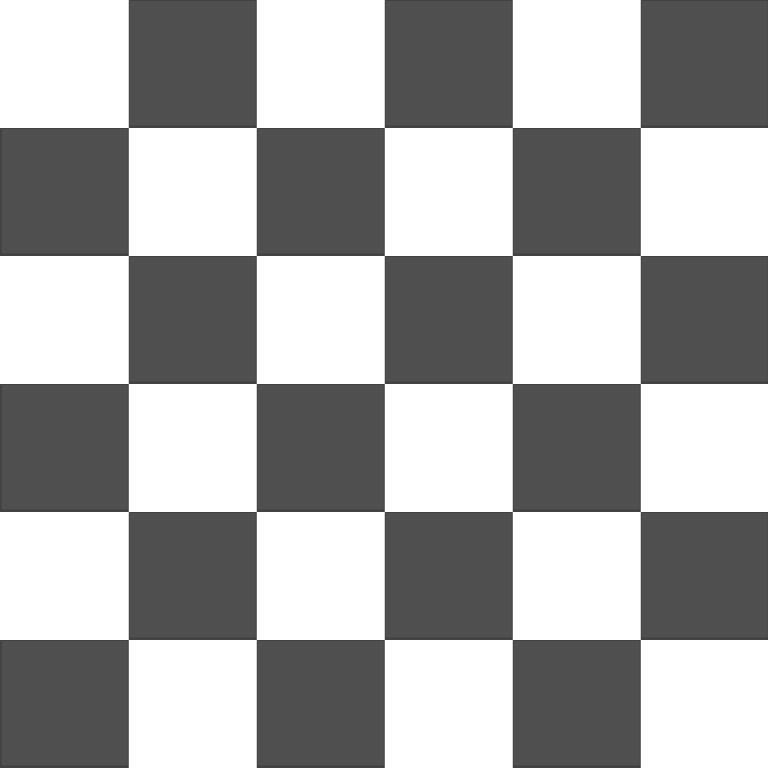
A WebGL 1 fragment shader for this pattern:

```glsl
precision highp float;

uniform vec2 u_resolution;

const float TILES = 6.0;
const float SHIFT_X = 0.006;   // sideways offset, in tiles
const float SIDE_RIM = 0.008;  // rim widths, in tiles
const float BASE_RIM = 0.02;
const vec3 PAPER = vec3(1.0);
const vec3 SLATE = vec3(0.31);
const vec3 RIM = vec3(0.26);

// Square wave along one axis: +1 on even tiles, -1 on odd, smoothed at edges
float squareWave(float t, float pixel) {
  float edge = 0.5 - abs(fract(t) - 0.5);
  float side = 1.0 - 2.0 * mod(floor(t), 2.0);
  return side * clamp(2.0 * edge / pixel, 0.0, 1.0);
}

// Coverage of a band reaching from a tile edge to the given width
float band(float dist, float width, float pixel) {
  return clamp((width - dist) / pixel + 0.5, 0.0, 1.0);
}

// Rim along the sides and top, heavier at the base
float rimMask(vec2 cell, float pixel) {
  float sides = min(min(cell.x, 1.0 - cell.x), 1.0 - cell.y);
  return max(band(sides, SIDE_RIM, pixel), band(cell.y, BASE_RIM, pixel));
}

void main() {
  float pixel = TILES / min(u_resolution.x, u_resolution.y);
  vec2 grid = TILES * gl_FragCoord.xy / u_resolution;
  grid.x = max(grid.x - SHIFT_X, 0.5 * pixel);

  // Checkerboard with a dark tile at the lower left
  float checker = squareWave(grid.x, pixel) * squareWave(grid.y, pixel);
  float dark = 0.5 + 0.5 * checker;

  vec3 tile = mix(SLATE, RIM, rimMask(fract(grid), pixel));
  gl_FragColor = vec4(mix(PAPER, tile, dark), 1.0);
}
```
